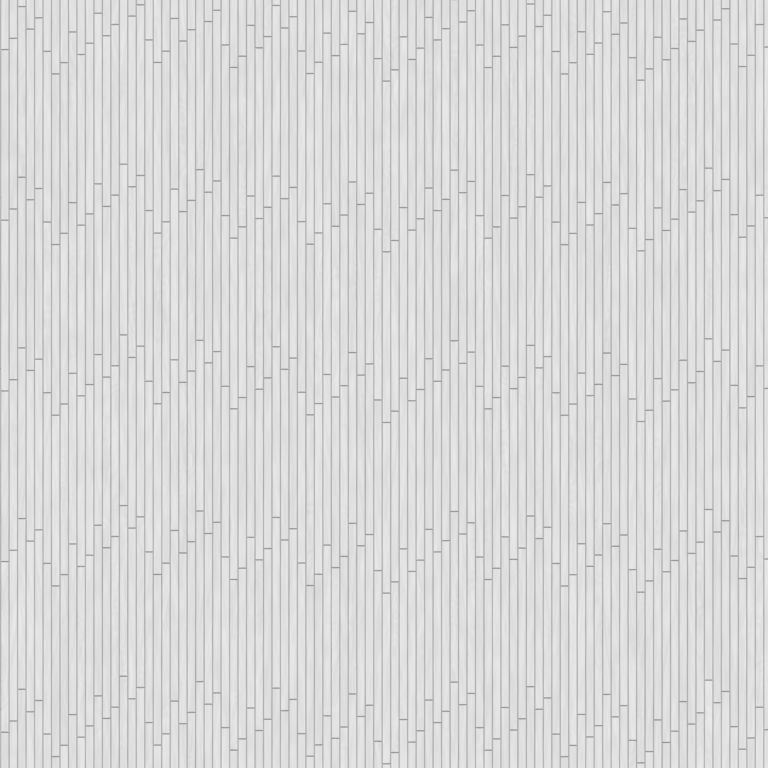
Reproduce this texture procedurally as a three.js fragment shader.

```glsl
// Pale grey wood strips: about 90.6 narrow columns across, 4.5 planks down.
// End joints step in groups of three along an irregular sawtooth; each plank
// gets its own tone, grain slant and streaks from hashed value noise.

varying vec2 vUv;

float hash(vec2 p) {
  return fract(sin(dot(p, vec2(12.9898, 78.233))) * 43758.5453);
}

float noise(vec2 p) {
  vec2 i = floor(p);
  vec2 f = fract(p);
  f = f * f * (3.0 - 2.0 * f);
  return mix(mix(hash(i), hash(i + vec2(1.0, 0.0)), f.x),
             mix(hash(i + vec2(0.0, 1.0)), hash(i + vec2(1.0, 1.0)), f.x), f.y);
}

// Height of the end joint of a column, in plank lengths
float jointHeight(float column) {
  float group = floor((column + 1.5) / 3.0);
  float member = column + 1.0 - 3.0 * group;
  float rise = 0.387 * fract((group - 1.685) / 3.325);
  float jitter = 0.016 * (hash(vec2(group, 4.7)) - 0.5);
  return 3.158 + rise + jitter - 0.066 * mod(2.0 * member, 3.0);
}

// Soft thin line, d in canvas units
float softLine(float d) {
  return 1.0 - smoothstep(0.0, 0.0018, abs(d));
}

// Long slanted streaks, broad bands and curved growth rings
float woodGrain(vec2 local, vec2 plank) {
  float seed = hash(plank + 3.1);
  vec2 shift = 40.0 * vec2(seed, hash(plank + 8.3));
  float slant = 0.9 * (hash(plank + 5.9) - 0.5);
  float x = local.x + slant * local.y;
  float fine = noise(vec2(x * 5.0, local.y * 2.5) + shift) - 0.5;
  float broad = noise(vec2(x * 1.8, local.y * 1.2) + shift.yx) - 0.5;
  float warp = noise(vec2(x * 1.3, local.y * 2.0) + shift);
  float rings = sin(22.0 * warp + 3.0 * x) * smoothstep(0.55, 1.0, seed);
  return 0.036 * fine + 0.022 * broad + 0.009 * rings;
}

void main() {
  // Column and plank cells
  float across = (vUv.x - 0.0008) * 90.57;
  float column = floor(across);
  float along = vUv.y * 4.5 - jointHeight(column);
  vec2 plank = vec2(column, floor(along));
  vec2 local = vec2(fract(across), fract(along));

  // Plank face
  float tone = 0.883 + 0.015 * (hash(plank) - 0.5);
  tone += woodGrain(vec2(local.x, local.y * 4.0), plank);

  // Long seams and end joints
  float seam = softLine(min(local.x, 1.0 - local.x) / 90.57);
  float joint = softLine(min(local.y, 1.0 - local.y) / 4.5);
  tone -= max(0.18 * seam, 0.27 * joint);

  gl_FragColor = vec4(vec3(tone), 1.0);
}
```
